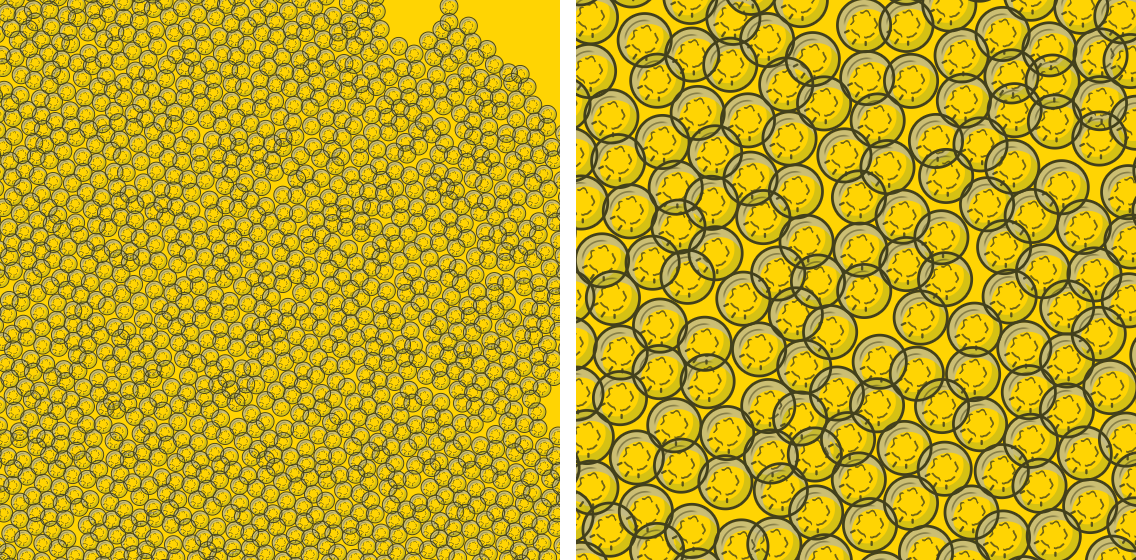
Left, the full canvas; right, a detail of the centre.
This pattern is drawn by a Shadertoy shader. Its source:

```glsl
// Crowded translucent cells on a yellow ground, thinning out at the upper right.
// A tilted hexagonal lattice is loosened by hash jitter and gradient-noise drift;
// each cell has a rim, two crescents, a wobbly broken nucleus line and small dashes.

const vec3 GROUND = vec3(1.00, 0.83, 0.01);
const vec3 INK    = vec3(0.26, 0.25, 0.11);
const vec3 GLAZE  = vec3(0.76, 0.73, 0.53);
const vec3 SHADE  = vec3(0.78, 0.73, 0.10);

const float CELL_RADIUS = 0.0165;  // canvas units
const float SPACING     = 0.0300;  // canvas units
const float TILT        = -0.32;   // lattice angle in radians
const float JITTER      = 0.36;    // in lattice units
const float DRIFT       = 0.40;    // in lattice units
const float ROW_STEP    = 0.866;

// Half widths, in cell radii
const float RIM_WIDTH     = 0.050;
const float NUCLEUS_WIDTH = 0.034;
const float DASH_WIDTH    = 0.042;

vec2 hash2(vec2 p) {
    vec3 h = fract(p.xyx * vec3(0.1031, 0.1030, 0.0973));
    h += dot(h, h.yzx + 33.33);
    return fract((h.xx + h.yz) * h.zy);
}

float gradientNoise(vec2 p) {
    vec2 cell = floor(p), f = fract(p);
    vec2 u = f * f * f * (f * (f * 6.0 - 15.0) + 10.0);
    vec2 e = vec2(0.0, 1.0);
    float a = dot(hash2(cell + e.xx) * 2.0 - 1.0, f - e.xx);
    float b = dot(hash2(cell + e.yx) * 2.0 - 1.0, f - e.yx);
    float c = dot(hash2(cell + e.xy) * 2.0 - 1.0, f - e.xy);
    float d = dot(hash2(cell + e.yy) * 2.0 - 1.0, f - e.yy);
    return mix(mix(a, b, u.x), mix(c, d, u.x), u.y);
}

// Antialiased coverage of a filled shape and of a line along its edge
float fill(float d, float px) { return clamp(0.5 - d / px, 0.0, 1.0); }
float stroke(float d, float halfWidth, float px) {
    return fill(d - halfWidth, px) - fill(d + halfWidth, px);
}

float segment(vec2 p, vec2 a, vec2 b) {
    vec2 pa = p - a, ba = b - a;
    return length(pa - ba * clamp(dot(pa, ba) / dot(ba, ba), 0.0, 1.0));
}

// Where cells may sit: below a slanted edge with a notch, and off a small bay
bool isPopulated(vec2 c) {
    bool beyondEdge = c.x + 0.95 * c.y > 1.755;
    bool inNotch = abs(c.x - 0.738) < 0.055 * smoothstep(0.90, 0.97, c.y);
    bool inBay = length((c - vec2(1.02, 0.275)) * vec2(1.0, 0.8)) < 0.045;
    return !(beyondEdge || inNotch || inBay);
}

// Tints the colour with one cell and gathers its lines; p is in cell radii
void drawCell(vec2 p, float px, inout vec3 color, inout float ink) {
    float r = length(p);
    float body = fill(r - 0.92, px);

    // Crescents: shade at the lower right, glaze at the upper left
    float shade = body * (1.0 - fill(length(p - vec2(-0.12, 0.14)) - 0.80, px));
    float glaze = body * (1.0 - fill(length(p - vec2(0.16, -0.24)) - 0.82, px));
    color = mix(color, SHADE, 0.75 * shade);
    color = mix(color, GLAZE, 0.85 * glaze);

    // Nucleus with a broken, wobbly outline
    vec2 dir = p / max(r, 0.001);
    float angle = atan(p.y, p.x);
    float wobble = 0.13 * gradientNoise(dir * 2.3 + 7.4) + 0.025 * sin(6.0 * angle);
    float nucleus = r - 0.45 - wobble;
    color = mix(color, GROUND, 0.9 * fill(nucleus, px));
    float broken = smoothstep(-0.85, -0.45, sin(5.0 * angle + 0.8));

    // Rim, nucleus line, glaze arc and dashes
    float rim = stroke(r - 0.96, RIM_WIDTH, px);
    float membrane = 0.75 * broken * stroke(nucleus, NUCLEUS_WIDTH, px);
    float arcSide = smoothstep(0.55, 0.85, dot(dir, vec2(-0.6, 0.8)));
    float arc = 0.5 * arcSide * stroke(r - 0.71, 0.03, px);
    float dashes = min(segment(p, vec2(-0.68, -0.26), vec2(-0.56, -0.20)),
                       segment(p, vec2(-0.40, -0.66), vec2(-0.31, -0.53)));
    dashes = min(dashes, segment(p, vec2(0.06, -0.71), vec2(0.06, -0.61)));
    float marks = 0.85 * fill(dashes - DASH_WIDTH, px);
    float lines = max(max(rim, membrane), max(arc, marks));
    ink = 1.0 - (1.0 - ink) * (1.0 - lines);
}

void mainImage(out vec4 fragColor, in vec2 fragCoord) {
    vec2 uv = fragCoord / iResolution.y;
    float px = 1.0 / (iResolution.y * CELL_RADIUS);
    mat2 tilt = mat2(cos(TILT), sin(TILT), -sin(TILT), cos(TILT));
    vec2 q = uv * tilt / SPACING;

    vec3 color = GROUND;
    float ink = 0.0;

    // Rows are visited in a fixed order so overlaps agree between pixels
    float nearRow = round(q.y / ROW_STEP);
    for (float j = -2.0; j <= 2.0; j++) {
        float row = nearRow + j;
        float stagger = 0.5 * mod(row, 2.0);
        float nearColumn = round(q.x - stagger);
        for (float i = -2.0; i <= 2.0; i++) {
            vec2 id = vec2(nearColumn + i, row);
            vec2 center = vec2(id.x + stagger, row * ROW_STEP);
            vec2 drift = vec2(gradientNoise(id * 0.31), gradientNoise(id * 0.31 + 47.0));
            center += JITTER * (hash2(id + 91.0) - 0.5) + DRIFT * drift;
            vec2 home = tilt * center * SPACING;
            vec2 p = (uv - home) / CELL_RADIUS;
            if (dot(p, p) < 1.5 && isPopulated(home)) drawCell(p, px, color, ink);
        }
    }
    fragColor = vec4(mix(color, INK, ink), 1.0);
}
```
